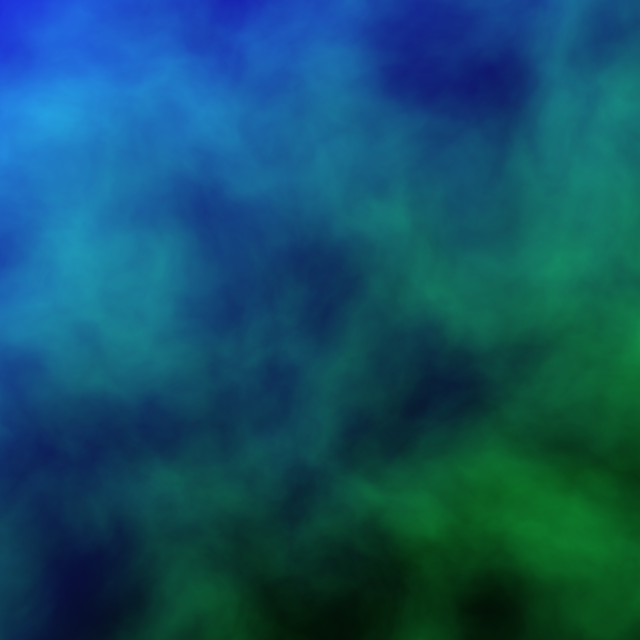
Write a WebGL 2 fragment shader that draws this texture.

```glsl
#version 300 es
precision highp float;
// Soft blue, teal and green clouds drifting over a dark diagonal basin.

uniform vec2 u_resolution;
out vec4 fragColor;

// Random unit gradient for a lattice cell.
vec2 cellGradient(vec2 cell) {
  float h = fract(sin(dot(cell, vec2(127.1, 311.7))) * 43758.5);
  return vec2(cos(6.2832 * h), sin(6.2832 * h));
}

float gradientNoise(vec2 p) {
  vec2 i = floor(p), f = p - i;
  vec2 w = f * f * f * (f * (f * 6.0 - 15.0) + 10.0);
  vec2 e = vec2(0.0, 1.0);
  float low = mix(dot(cellGradient(i), f),
                  dot(cellGradient(i + e.yx), f - e.yx), w.x);
  float high = mix(dot(cellGradient(i + e.xy), f - e.xy),
                   dot(cellGradient(i + e.yy), f - e.yy), w.x);
  return mix(low, high, w.y);
}

// Octaves are rotated so that the lattice does not show.
float cloudNoise(vec2 p) {
  float sum = 0.0, amplitude = 1.0;
  for (int octave = 0; octave < 7; octave++) {
    sum += amplitude * gradientNoise(p);
    p = mat2(1.6, 1.2, -1.2, 1.6) * p + 17.3;
    amplitude *= 0.48;
  }
  return sum;
}

float glow(vec2 p, vec2 center, float falloff) {
  vec2 d = p - center;
  return exp(-falloff * dot(d, d));
}

float segmentDistance(vec2 p, vec2 a, vec2 b) {
  vec2 ab = b - a;
  return length(p - a - ab * clamp(dot(p - a, ab) / dot(ab, ab), 0.0, 1.0));
}

void main() {
  vec2 uv = gl_FragCoord.xy / u_resolution;

  // Bend the space slightly for irregular cloud edges.
  vec2 bend = vec2(cloudNoise(uv * 2.5 + 4.7), cloudNoise(uv * 2.5 + 31.2));
  vec2 p = uv + 0.07 * bend;

  // Broad light and shade, then the clouds themselves.
  float basin = segmentDistance(p, vec2(0.15, 0.24), vec2(0.70, 0.42));
  float green = 0.23
    + 0.27 * glow(p, vec2(0.15, 0.62), 9.0)
    + 0.30 * glow(p, vec2(1.02, 0.62), 12.0)
    + 0.15 * glow(p, vec2(0.82, 0.20), 20.0)
    - 0.16 * exp(-40.0 * basin * basin)
    + 0.34 * cloudNoise(p * 3.6 + 9.4);
  green = 0.5 * (green + 0.05 + sqrt((green - 0.05) * (green - 0.05) + 0.003));

  // Blue deepens toward the upper left and follows the clouds.
  float blue = 0.185 - 0.39 * uv.x + 0.60 * uv.y
    + 0.08 * cloudNoise(p * 3.0 + 52.6);
  blue = max(blue, 0.0) + 0.35 * green;

  float red = 0.12 * blue + 0.06 * green;
  fragColor = vec4(clamp(vec3(red, green, blue), 0.0, 1.0), 1.0);
}
```
